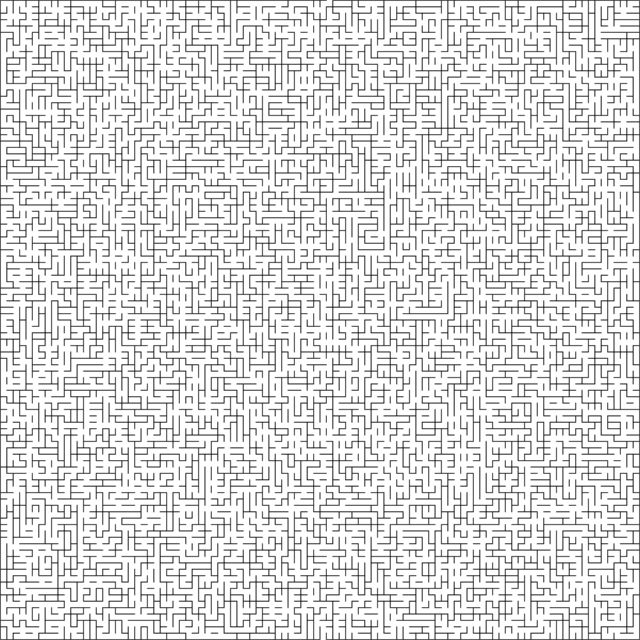
Reproduce this pattern procedurally as a three.js fragment shader.

```glsl
// A dense maze of thin black walls on white, 100 by 100 cells with two gates.
// Every wall has a random weight: each post builds its lightest wall, each cell
// opens its heaviest, and the rest follow a threshold. Lines are box filtered.
varying vec2 vUv;

const float CELLS = 100.0;
const float HALF_WALL = 0.065;  // half line width, in cells
const float SOFT = 0.218;       // width of the smoothing box, in cells

float hash(vec2 p) {
  vec3 q = fract(vec3(p.xyx) * vec3(0.1031, 0.1030, 0.0973));
  q += dot(q, q.yzx + 33.33);
  return fract((q.x + q.y) * q.z);
}

// Walls live on a doubled lattice: posts are even-even, cells odd-odd,
// and a wall has one odd coordinate, which gives its direction.
bool onBorder(vec2 e) {
  return min(e.x, e.y) < 0.5 || max(e.x, e.y) > 2.0 * CELLS - 0.5;
}

bool isHorizontal(vec2 e) {
  return mod(e.x, 2.0) > 0.5;
}

float weight(vec2 e) {
  if (onBorder(e)) return -1.0;
  // Wavy grain favours parallel corridors in small patches.
  float grain = sin(0.47 * e.x + 2.0 * sin(0.23 * e.y))
              * sin(0.43 * e.y + 2.0 * sin(0.19 * e.x + 1.0));
  return hash(e + 17.0) + (isHorizontal(e) ? 0.28 : -0.28) * grain;
}

// Weights of the four walls around a post or a cell.
vec4 around(vec2 c) {
  return vec4(weight(c + vec2(1.0, 0.0)), weight(c - vec2(1.0, 0.0)),
              weight(c + vec2(0.0, 1.0)), weight(c - vec2(0.0, 1.0)));
}

float wallAt(vec2 e) {
  float last = 2.0 * CELLS;
  if (min(e.x, e.y) < -0.5 || max(e.x, e.y) > last + 0.5) return 0.0;
  if (onBorder(e)) {
    bool lowerGate = e.y < 0.5 && abs(e.x - 101.0) < 0.5;
    bool upperGate = e.y > last - 0.5 && abs(e.x - 103.0) < 0.5;
    return lowerGate || upperGate ? 0.0 : 1.0;
  }
  vec2 along = isHorizontal(e) ? vec2(1.0, 0.0) : vec2(0.0, 1.0);
  float w = weight(e);
  float built = step(w, 0.5);
  for (int i = 0; i < 2; i++) {
    float side = float(i) * 2.0 - 1.0;
    vec4 post = around(e + side * along);
    vec4 cell = around(e + side * along.yx);
    vec2 low = min(post.xy, post.zw);
    vec2 high = max(cell.xy, cell.zw);
    if (w < min(low.x, low.y) + 0.00001) built = 1.0;
    if (w > max(high.x, high.y) - 0.00001) built = 0.0;
  }
  return built;
}

// Share of the smoothing box around x that lies between lo and hi.
float cover(float x, float lo, float hi) {
  return max(min(x + 0.5 * SOFT, hi) - max(x - 0.5 * SOFT, lo), 0.0) / SOFT;
}

void main() {
  // A slight margin keeps the outer walls whole.
  vec2 p = vUv * (CELLS + 2.0 * HALF_WALL) - HALF_WALL;
  vec2 post = floor(p + 0.5);
  vec2 d = p - post;

  // The post itself, then its four arms, as boxes that do not overlap.
  vec2 core = vec2(cover(d.x, -HALF_WALL, HALF_WALL),
                   cover(d.y, -HALF_WALL, HALF_WALL));
  float ink = core.x * core.y;
  for (int i = 0; i < 2; i++) {
    float side = float(i) * 2.0 - 1.0;
    vec2 arm = vec2(cover(d.x * side, HALF_WALL, 1.0),
                    cover(d.y * side, HALF_WALL, 1.0)) * core.yx;
    if (arm.x > 0.0) ink += arm.x * wallAt(2.0 * post + vec2(side, 0.0));
    if (arm.y > 0.0) ink += arm.y * wallAt(2.0 * post + vec2(0.0, side));
  }
  gl_FragColor = vec4(vec3(1.0 - clamp(ink, 0.0, 1.0)), 1.0);
}
```
